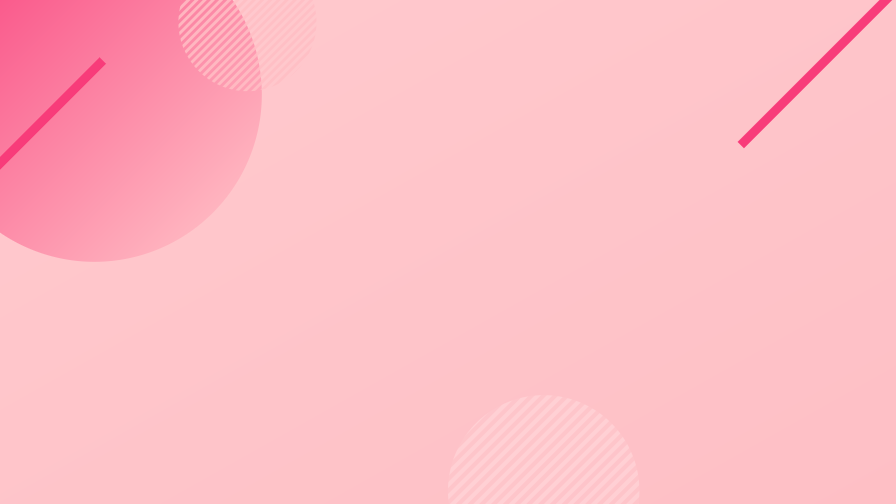
This background is drawn by a WebGL 1 fragment shader. Its source:

```glsl
precision highp float;

// Soft pink backdrop with a large graded disc, two discs of diagonal stripes
// and two slanted bars. Every shape is a distance function in units of the
// canvas height, blended in order with edges one pixel wide.

uniform vec2 u_resolution;

// Coverage of a signed distance, negative inside.
float fill(float dist) {
    return clamp(0.5 - dist * u_resolution.y, 0.0, 1.0);
}

float disc(vec2 p, vec2 center, float radius) {
    return fill(length(p - center) - radius);
}

// Bar that starts at tip and runs along dir without end.
float bar(vec2 p, vec2 tip, vec2 dir, float halfWidth) {
    vec2 q = p - tip;
    float along = dot(q, dir);
    float across = abs(dot(q, vec2(-dir.y, dir.x)));
    return fill(max(-along, across - halfWidth));
}

// Rising 45 degree stripes, as wide as the gaps between them.
float stripes(vec2 p, float period) {
    float s = (p.x - p.y) * 0.70711;
    float offset = abs(fract(s / period) - 0.5) * period;
    return fill(offset - 0.25 * period);
}

void main() {
    vec2 uv = gl_FragCoord.xy / u_resolution;
    vec2 p = gl_FragCoord.xy / u_resolution.y;
    float right = u_resolution.x / u_resolution.y;
    vec2 rising = vec2(0.70711);
    vec3 barPink = vec3(0.973, 0.235, 0.478);

    // Backdrop, from the upper left to the lower right corner
    vec3 color = mix(vec3(1.0, 0.792, 0.808), vec3(0.996, 0.749, 0.773),
                     0.5 * (uv.x + 1.0 - uv.y));

    // Large disc, fading along its falling diagonal
    vec2 center = vec2(0.1875, 0.8125);
    float fade = dot(p - center, vec2(0.70711, -0.70711)) / 0.664 + 0.5;
    vec3 discPink = mix(vec3(0.976, 0.318, 0.529), vec3(1.0, 0.706, 0.749),
                        clamp(fade, 0.0, 1.0));
    color = mix(color, discPink, disc(p, center, 0.332));

    // Small striped disc across the edge of the large one
    float small = disc(p, vec2(0.491, 0.956), 0.137);
    color = mix(color, vec3(1.0, 0.745, 0.769),
                0.85 * small * stripes(p, 0.0115));

    // Pale striped disc on the lower edge
    float pale = disc(p, vec2(right * 0.6068, 0.026), 0.19);
    color = mix(color, vec3(1.0, 0.82, 0.835),
                pale * (0.2 + 0.7 * stripes(p, 0.0165)));

    // Slanted bars running off the left and top edges
    float bars = max(bar(p, vec2(0.204, 0.88), -rising, 0.009),
                     bar(p, vec2(right - 0.308, 0.712), rising, 0.009));
    color = mix(color, barPink, bars);

    gl_FragColor = vec4(color, 1.0);
}
```
